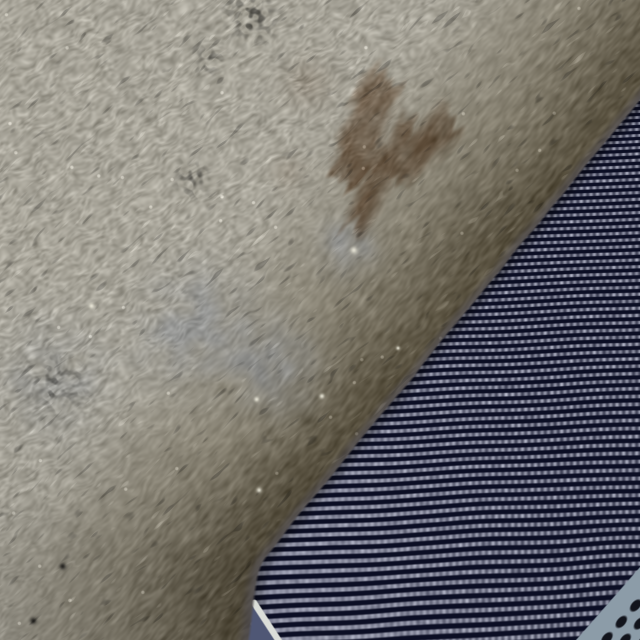
A Shadertoy shader for this texture:

```glsl
#define SKIN_LIGHT vec3(0.655, 0.642, 0.598)
#define SKIN_MID vec3(0.53, 0.508, 0.447)
#define SKIN_SHADE vec3(0.325, 0.295, 0.225)
#define BRUISE vec3(0.56, 0.57, 0.58)
#define PATCH_TINT vec3(0.68, 0.59, 0.51)
#define THREAD_DARK vec3(0.045, 0.055, 0.14)
#define THREAD_LIGHT vec3(0.64, 0.65, 0.72)
#define MESH_COLOR vec3(0.55, 0.61, 0.66)
#define HAIR_STRENGTH 0.16
#define BEADS 98.0
#define TAU 6.2831853

vec2 hash22(vec2 c) {
  vec3 q = fract(c.xyx * vec3(0.1031, 0.1030, 0.0973));
  q += dot(q, q.yzx + 33.33);
  return fract((q.xx + q.yz) * q.zy);
}

float corner(vec2 cell, vec2 f, vec2 o) {
  return dot(hash22(cell + o + 200.0) * 2.0 - 1.0, f - o);
}

// Gradient noise
float noise(vec2 p) {
  vec2 c = floor(p), f = fract(p);
  vec2 u = f * f * f * (f * (f * 6.0 - 15.0) + 10.0);
  vec2 e = vec2(1, 0);
  return mix(mix(corner(c, f, e.yy), corner(c, f, e.xy), u.x),
             mix(corner(c, f, e.yx), corner(c, f, e.xx), u.x), u.y);
}

float segment(vec2 p, vec2 a, vec2 b) {
  vec2 d = b - a;
  return length(p - a - d * clamp(dot(p - a, d) / dot(d, d), 0.0, 1.0));
}

float glow(vec2 p, float x, float y, float radius) {
  vec2 d = (p - vec2(x, y)) / radius;
  return exp(-dot(d, d));
}

vec2 turn(vec2 p, float angle) {
  float c = cos(angle), s = sin(angle);
  return vec2(c * p.x + s * p.y, c * p.y - s * p.x);
}

// Hairs along one angle; curl bends them, stretch sets their length
float hairs(vec2 p, float angle, float curl, float stretch) {
  vec2 bend = vec2(noise(p * 30.0), noise(p * 30.0 + 57.0));
  vec2 q = turn(p + curl * bend, angle);
  return 0.75 * noise(q * vec2(80.0 / stretch, 90))
       + 0.85 * noise(q * vec2(170.0 / stretch, 175) + 31.0);
}

// Positive inside the limb
float limbDistance(vec2 p) {
  float slant = 0.443 + (p.y - 0.167) / 1.215;
  float upright = 0.388 + 0.1 * p.y;
  float gap = slant - upright;
  float edge = 0.5 * (slant + upright + sqrt(gap * gap + 0.0003));
  return (edge - p.x) * 0.772;
}

vec3 skin(vec2 p, float d) {
  float broad = noise(p * 7.0), mottle = noise(p * 24.0 + 9.0);
  float depth = d + 0.02 * broad;
  vec3 col = mix(SKIN_SHADE, SKIN_MID, smoothstep(-0.03, 0.2, depth));
  col = mix(col, SKIN_LIGHT, smoothstep(0.13, 0.38, depth));
  col *= 1.0 - 0.12 * smoothstep(0.4, 0.0, p.y) + 0.02 * broad + 0.05 * mottle;

  // Cool bruised areas
  float cool = glow(p, 0.31, 0.49, 0.08) + glow(p, 0.43, 0.425, 0.06)
             + glow(p, 0.545, 0.615, 0.04) + 0.6 * glow(p, 0.08, 0.41, 0.09);
  col = mix(col, BRUISE, clamp(cool * (0.6 + 0.9 * mottle), 0.0, 0.7));

  // Brown patch with ragged lobes joined at the center
  float fray = noise(turn(p, 0.95) * vec2(16, 75));
  vec2 w = p + vec2(0.025, 0.035) * fray + 0.01 * noise(p * 50.0);
  float lobe = segment(w, vec2(0.592, 0.86), vec2(0.552, 0.745)) - 0.029;
  lobe = min(lobe, segment(w, vec2(0.692, 0.8), vec2(0.625, 0.74)) - 0.027);
  lobe = min(lobe, segment(w, vec2(0.635, 0.8), vec2(0.562, 0.66)) - 0.018);
  lobe = min(lobe, segment(w, vec2(0.56, 0.745), vec2(0.64, 0.745)) - 0.022);
  float stain = smoothstep(0.014, -0.014, lobe) * (0.88 + 0.6 * mottle + 0.4 * fray);
  stain += 0.25 * glow(p, 0.48, 0.87, 0.035) + 0.2 * glow(p, 0.45, 0.73, 0.025);
  col *= mix(vec3(1), PATCH_TINT, clamp(stain, 0.0, 1.1));

  // Small rough grey spots
  float rough = glow(p, 0.395, 0.975, 0.035) + glow(p, 0.325, 0.905, 0.018)
              + glow(p, 0.302, 0.72, 0.022) + 0.7 * glow(p, 0.09, 0.4, 0.04);
  col *= 1.0 - 0.5 * rough * smoothstep(-0.1, 0.3, noise(p * 85.0));

  // Hair relief: long by the edge, short and curled farther in
  float inner = smoothstep(0.12, 0.4, d);
  float h = mix(hairs(p, 0.86, 0.004, 3.0), hairs(p, 0.6, 0.011, 1.9), inner);
  col += HAIR_STRENGTH * h * (0.8 + 0.35 * inner);
  float crease = noise(turn(p + 0.01 * mottle, 0.72) * vec2(34, 120) + 80.0);
  col *= 1.0 - 0.22 * smoothstep(0.22, 0.5, crease);
  col += 0.09 * smoothstep(0.3, 0.55, -crease);

  // Sparse glints, then the brightest ones
  vec2 cell = floor(p * 24.0), seed = hash22(cell + 70.0);
  float speck = length(fract(p * 24.0) - 0.2 - 0.6 * seed) / 24.0;
  col += 0.17 * step(0.92, hash22(cell + 140.0).x) * smoothstep(0.004, 0.001, speck);
  float glint = glow(p, 0.401, 0.376, 0.004) + glow(p, 0.503, 0.381, 0.004)
              + glow(p, 0.405, 0.234, 0.004) + glow(p, 0.143, 0.522, 0.004)
              + glow(p, 0.622, 0.456, 0.003) + glow(p, 0.553, 0.609, 0.005);
  col = mix(col, vec3(0.93, 0.92, 0.86), 0.85 * glint);
  float pore = glow(p, 0.098, 0.115, 0.005) + glow(p, 0.052, 0.03, 0.005);
  col *= 1.0 - 0.7 * pore;
  return mix(col, vec3(0.34, 0.33, 0.36), 0.65 * smoothstep(0.018, 0.0, d));
}

vec3 fabric(vec2 p, float d, float px) {
  // Ribs tighten upward and break into beads to the right
  float row = 64.0 * p.y + 25.0 * p.y * p.y - 3.4 * p.x + 0.35 * noise(p * 6.0);
  float rib = smoothstep(0.15, 0.95, 0.5 - 0.5 * cos(TAU * row));
  float bead = 0.5 + 0.5 * cos(TAU * (p.x * BEADS + 0.5 * floor(row)));
  float beading = smoothstep(0.45, 1.0, p.x + 0.25 * p.y);
  float thread = rib * mix(1.0, 0.4 + 0.6 * bead, 0.2 + 0.75 * beading);
  thread *= 0.92 + 0.35 * noise(p * vec2(70, 90));
  vec3 col = mix(THREAD_DARK, THREAD_LIGHT, thread);
  col *= 0.65 + 0.35 * smoothstep(0.0, 0.02, -d);

  // Perforated corner strip
  vec2 m = turn(p - vec2(0.9, 0), 0.85), size = vec2(0.034, 0.023);
  vec2 g = vec2(m.x, -m.y) / size;
  g.x += 0.5 * floor(g.y);
  float oval = length((fract(g) - 0.5) * size / vec2(0.011, 0.0065)) - 1.0;
  float hole = smoothstep(px, -px, oval * 0.0065) * step(1.0, g.y);
  vec3 mesh = mix(MESH_COLOR, vec3(0.07, 0.08, 0.11), hole);
  col = mix(col, mesh, smoothstep(-px, px, -m.y));

  // Bright piping beside a small blue gap
  vec2 top = vec2(0.397, 0.058), foot = vec2(0.438, -0.005);
  float below = dot(p - top, vec2(-0.838, -0.545));
  col = mix(col, vec3(0.31, 0.34, 0.46), smoothstep(-px, px, below));
  float pipe = segment(p, top, foot) - 0.005;
  return mix(col, vec3(0.86, 0.87, 0.85), smoothstep(px, -px, pipe));
}

void mainImage(out vec4 fragColor, in vec2 fragCoord) {
  vec2 p = fragCoord / iResolution.xy;
  float px = 1.0 / iResolution.y, soft = max(px, 0.0025);
  float d = limbDistance(p) + 0.003 * noise(p * 18.0);
  vec3 col = mix(fabric(p, d, px), skin(p, d), smoothstep(-soft, soft, d));
  fragColor = vec4(clamp(col, 0.0, 1.0), 1);
}
```
